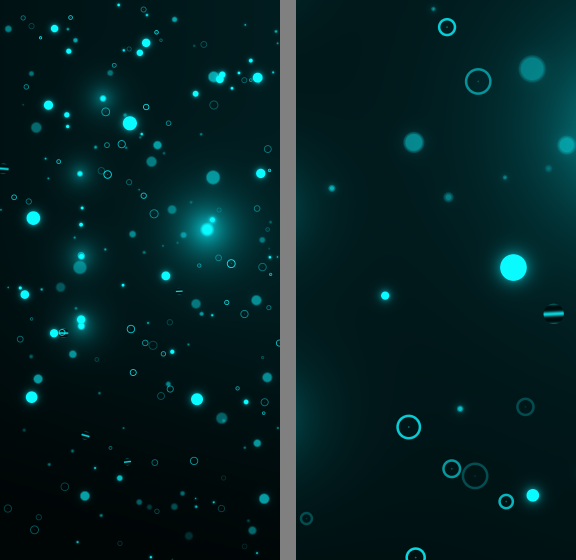
Left: the whole. Right: its middle third, enlarged.
Give the GLSL for this background, as a WebGL 2 fragment shader.

```glsl
#version 300 es
precision highp float;
// Glowing cyan discs, thin rings and soft stars over a dark teal gradient.
// Each kind of particle is scattered by a loop: a low-discrepancy sequence
// plus hashed jitter gives its place, the hash its size and brightness.

uniform vec2 u_resolution;
out vec4 fragColor;

const vec3 CYAN = vec3(0.035, 0.98, 1.02);
const vec3 TEAL = vec3(0.02, 1.0, 1.09);
const int DISCS = 76, RINGS = 70, SPECKS = 46, LENSES = 5, SMALL_STARS = 4;

// Four random values in 0..1 for one particle of a kind
vec4 hash4(int id, int kind) {
    uvec4 v = uvec4(id, kind, id + 17, kind * 31 + 5) * 1664525u + 1013904223u;
    for (int k = 0; k < 2; k++) {
        v.x += v.y * v.w;
        v.y += v.z * v.x;
        v.z += v.x * v.y;
        v.w += v.y * v.z;
        v ^= v >> 16u;
    }
    return vec4(v >> 8u) / 16777216.0;
}

// Irregular but well spread place on the canvas
vec2 scatter(int id, vec2 jitter, vec2 offset, vec2 size) {
    return fract(float(id) * vec2(0.7549, 0.5698) + offset + 0.3 * jitter) * size;
}

// Coverage of a shape from its signed distance and edge width
float cover(float dist, float edge) {
    return clamp(0.5 - dist / edge, 0.0, 1.0);
}

// Particles dim towards the bottom of the canvas
float depthFade(float height) {
    return smoothstep(-0.12, 0.28, height);
}

// Dark gradient: black at the bottom left, teal at the upper right
vec3 backdrop(vec2 uv) {
    float lift = smoothstep(0.0, 0.6, uv.y + 0.15 * uv.x);
    float side = uv.x * smoothstep(0.1, 0.6, uv.y);
    return TEAL * (0.018 + 0.05 * lift + 0.042 * side);
}

// Bright core inside a wide exponential halo
vec3 addStar(vec3 col, vec2 p, float scale, float aa) {
    float d = length(p);
    col += CYAN * 0.72 * scale * (1.0 + 0.3 * (1.0 - scale)) * exp(-d / (0.075 * scale));
    return mix(col, CYAN, cover(d - 0.021 * scale, aa + 0.008 * scale));
}

// Filled disc with a short glow; faint discs have softer edges
vec3 addDisc(vec3 col, vec2 p, float radius, float level, float aa) {
    float d = length(p) - radius;
    float glow = 0.3 * level * level * exp(-max(d, 0.0) / (0.35 * radius + 0.002));
    col += CYAN * glow * (1.0 - cover(d, aa));
    return mix(col, CYAN, level * cover(d, aa + 0.005 * (1.0 - level)));
}

// Thin circle with a faint dot at its centre
vec3 addRing(vec3 col, vec2 p, float radius, float level, float aa) {
    float d = length(p);
    float line = cover(abs(d - radius) - 0.0015, aa);
    float dotMask = 0.45 * cover(d - 0.001, aa);
    return mix(col, CYAN, level * max(line, dotMask));
}

// Dark bubble crossed by tilted bright bands
vec3 addLens(vec3 col, vec2 p, float radius, float tilt, float aa) {
    float across = (p.y * cos(tilt) + p.x * sin(tilt)) / radius;
    float band = pow(0.5 + 0.5 * cos(across * 5.5), 2.0) * (1.0 - 0.3 * abs(across));
    vec3 inside = mix(TEAL * 0.05, CYAN, band * 0.85);
    return mix(col, inside, cover(length(p) - radius, aa));
}

void main() {
    vec2 p = gl_FragCoord.xy / u_resolution.x;
    vec2 size = vec2(1.0, u_resolution.y / u_resolution.x);
    float aa = 1.0 / u_resolution.x;
    vec3 col = backdrop(p / size);

    // One large star at the right, a column of small ones at the left
    col = addStar(col, p - vec2(0.74, 0.59) * size, 1.0, aa);
    for (int i = 0; i < SMALL_STARS; i++) {
        vec4 h = hash4(i, 1);
        vec2 at = vec2(0.27 + 0.12 * h.x, 0.39 + 0.14 * float(i) + 0.05 * h.y);
        col = addStar(col, p - at * size, mix(0.4, 0.58, h.z), aa);
    }
    // Discs: over half at full strength, the others translucent
    for (int i = 0; i < DISCS; i++) {
        vec4 h = hash4(i, 2);
        vec2 at = scatter(i, h.xy, vec2(0.1, 0.35), size);
        float level = h.w < 0.6 ? 1.0 : mix(0.25, 0.65, fract(h.w * 9.0));
        float radius = 0.0045 + 0.021 * h.z * h.z;
        col = addDisc(col, p - at, radius, level * depthFade(at.y / size.y), aa);
    }
    for (int i = 0; i < SPECKS; i++) {
        vec4 h = hash4(i, 3);
        vec2 at = scatter(i, h.xy, vec2(0.6, 0.8), size);
        col = addDisc(col, p - at, mix(0.0015, 0.0045, h.z), mix(0.3, 0.95, h.w), aa);
    }
    for (int i = 0; i < LENSES; i++) {
        vec4 h = hash4(i, 4);
        vec2 at = scatter(i, h.xy, vec2(0.15, 0.25), vec2(0.7, 0.7 * size.y));
        col = addLens(col, p - at, mix(0.012, 0.02, h.z), h.w - 0.5, aa);
    }
    for (int i = 0; i < RINGS; i++) {
        vec4 h = hash4(i, 5);
        vec2 at = scatter(i, h.xy, vec2(0.4, 0.1), size);
        float level = mix(0.22, 0.95, h.w) * depthFade(at.y / size.y);
        col = addRing(col, p - at, mix(0.004, 0.0145, h.z), level, aa);
    }
    fragColor = vec4(min(col, vec3(1.0)), 1.0);
}
```
